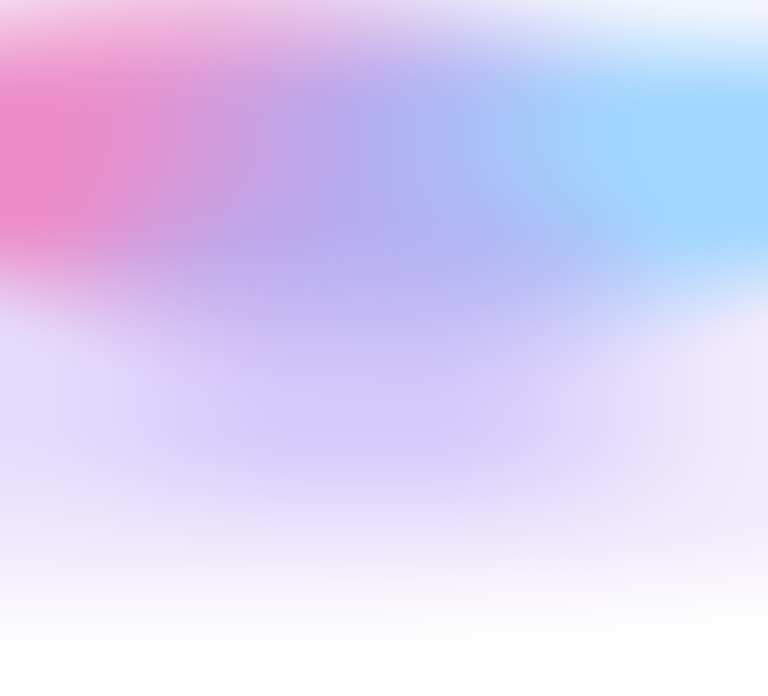
Give the GLSL for this background, as a Shadertoy shader.

```glsl
// Soft pastel gradient: a pink-violet-sky band melting through lilac haze into white.

const vec3 WHITE  = vec3(0.992, 0.992, 0.996);
const vec3 MIST   = vec3(0.957, 0.928, 0.988);
const vec3 LILAC  = vec3(0.840, 0.790, 0.985);
const vec3 PINK   = vec3(0.925, 0.549, 0.784);
const vec3 VIOLET = vec3(0.710, 0.670, 0.940);
const vec3 SKY    = vec3(0.627, 0.839, 1.000);
const vec3 TOP    = vec3(0.978, 0.972, 0.992);

const float PI = 3.14159265;
const float BAND_LOW = 0.51;     // lower limit of the band at the sides
const float BAND_SAG = 0.13;     // how far its middle hangs down
const float BAND_FULL = 0.70;    // height where the band becomes opaque
const float BAND_FADE = 0.83;    // height where it starts to fade upward
const float HUE_PINCH = 0.70;    // pull of the lower hues toward the centre
const float HUE_DRIFT = 0.15;    // rightward drift of the upper hues
const float HUE_CENTRE = 0.48;

// White floor, pale mist and lilac, thinner near both sides
vec3 hazeColor(vec2 p) {
    float height = p.y - 0.04 * p.x * p.x * p.x;
    float leftThin = 0.50 * (1.0 - smoothstep(0.0, 0.40, p.x));
    float rightThin = smoothstep(0.55, 1.05, p.x);
    float density = smoothstep(0.15, 0.40, p.y) * (1.0 - leftThin - rightThin);
    vec3 color = mix(WHITE, MIST, smoothstep(0.06, 0.22, height));
    color = mix(color, LILAC, density);
    return mix(color, TOP, smoothstep(0.70, 0.95, p.y));
}

// Horizontal hue ramp, warped by height
vec3 bandColor(vec2 p, float arch) {
    float pinch = HUE_PINCH * arch * (1.0 - smoothstep(0.58, 0.80, p.y));
    float x = mix(p.x, HUE_CENTRE, pinch);
    x -= HUE_DRIFT * arch * smoothstep(0.82, 1.0, p.y);
    vec3 color = mix(PINK, VIOLET, smoothstep(0.05, 0.52, x));
    return mix(color, SKY, smoothstep(0.40, 0.85, x));
}

// Opacity of the band, with a sagging lower edge and a raised upper left
float bandOpacity(vec2 p, float arch) {
    float rise = smoothstep(BAND_LOW - BAND_SAG * arch, BAND_FULL, p.y);
    float offset = (p.x - 0.30) / 0.38;
    float upperEdge = 1.02 + 0.15 * exp(-offset * offset);
    return rise * (1.0 - smoothstep(BAND_FADE, upperEdge, p.y));
}

void mainImage(out vec4 fragColor, in vec2 fragCoord) {
    vec2 p = fragCoord / iResolution.xy;
    float arch = sin(PI * p.x);
    vec3 color = mix(hazeColor(p), bandColor(p, arch), bandOpacity(p, arch));
    fragColor = vec4(color, 1.0);
}
```
